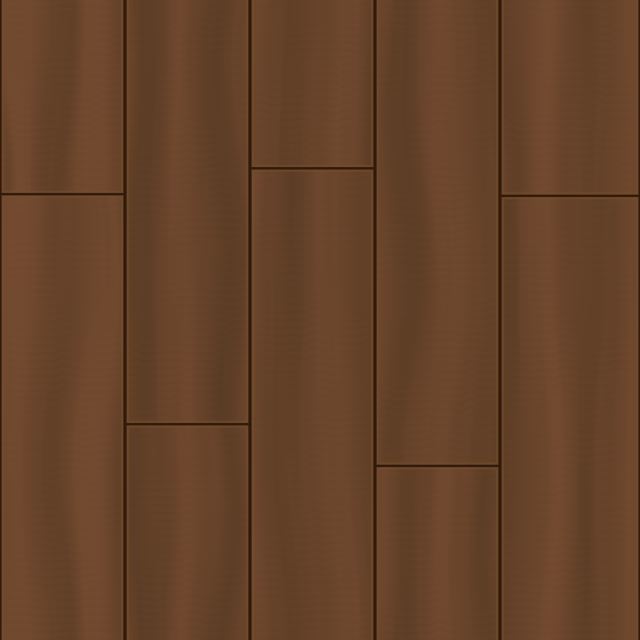
Write a WebGL 2 fragment shader that draws this texture.

```glsl
#version 300 es
precision highp float;

uniform vec2 u_resolution;
out vec4 fragColor;

float hash(vec2 p) {
    vec3 q = fract(vec3(p.xyx) * 0.1031);
    q += dot(q, q.yzx + 33.33);
    return fract((q.x + q.y) * q.z);
}

float noise(vec2 p) {
    vec2 i = floor(p), f = fract(p);
    f = f * f * (3.0 - 2.0 * f);
    return mix(mix(hash(i), hash(i + vec2(1, 0)), f.x),
               mix(hash(i + vec2(0, 1)), hash(i + vec2(1, 1)), f.x), f.y);
}

// Broad vertical streaks, bent slowly along the plank
vec3 woodGrain(vec2 local, float column, float darkCentre) {
    float bend = (noise(vec2(column * 7.0 + local.x * 12.0, local.y * 3.5)) - 0.5) * 0.035;
    float x = local.x + bend;
    float bands = 0.5 - 0.5 * cos(6.2832 * (x - darkCentre) / 0.128);
    float streaks = noise(vec2(x * 45.0 + column * 19.0, local.y * 2.0 + column * 5.0));
    float fine = noise(vec2(x * 130.0 + column * 31.0, local.y * 3.0));
    float tone = 0.58 * bands + 0.32 * streaks + 0.1 * fine;
    vec3 wood = mix(vec3(0.355, 0.235, 0.14), vec3(0.455, 0.293, 0.19), tone);

    // Faint ripples across the grain
    float ripple = sin(local.y * 520.0 + 5.0 * noise(local * vec2(60.0, 8.0)));
    return wood + 0.004 * ripple * noise(local * vec2(30.0, 20.0));
}

void main() {
    vec2 uv = gl_FragCoord.xy / u_resolution;
    float pixel = 1.0 / min(u_resolution.x, u_resolution.y);

    // Five planks, the last one slightly wider
    float column = min(floor(uv.x / 0.1953), 4.0);
    int plank = int(column);
    float width = plank == 4 ? 0.2188 : 0.1953;
    float joints[5] = float[5](0.6966, 0.3372, 0.737, 0.272, 0.694);
    float darkCentres[5] = float[5](0.09, 0.03, 0.064, 0.05, 0.142);
    vec2 local = vec2(uv.x - column * 0.1953, fract(uv.y - joints[plank]));

    vec3 color = woodGrain(local, column, darkCentres[plank]);
    color *= 0.98 + 0.04 * hash(vec2(column, 3.0));

    // Distance outward from the edge of the nearest gap
    float side = min(local.x, width - local.x) - 0.0027;
    float end = min(local.y, 1.0 - local.y) - 0.0021;
    float edge = min(side, end);

    // Lit bevel beside a dark, soft-edged gap
    float bevel = 1.0 - smoothstep(0.0005, 0.0012 + pixel, abs(edge - 0.0016));
    color = mix(color, vec3(0.47, 0.305, 0.165), 0.55 * bevel);
    float gap = 1.0 - smoothstep(-0.6 * pixel, 0.6 * pixel, edge);
    float core = 1.0 - smoothstep(-0.0016, 0.0004, edge);
    color = mix(color, mix(vec3(0.27, 0.16, 0.09), vec3(0.19, 0.105, 0.045), core), gap);

    fragColor = vec4(color, 1.0);
}
```
